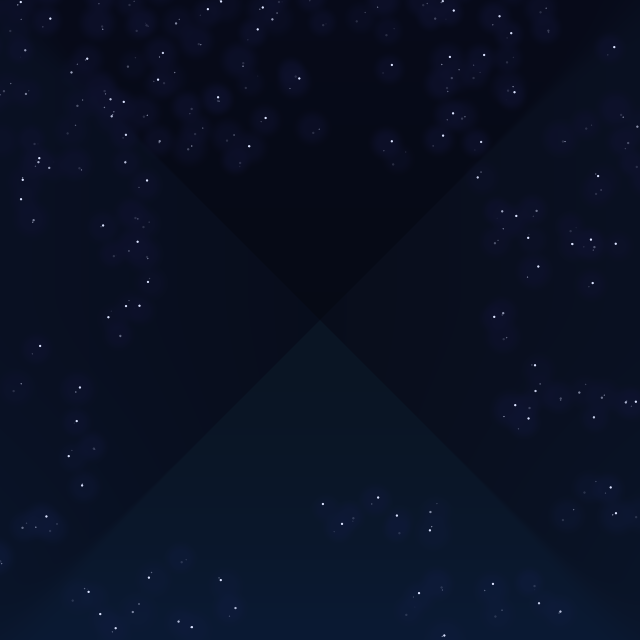
Give the GLSL for this background, as a WebGL 2 fragment shader.

```glsl
#version 300 es
precision highp float;
// A dark room seen head-on: four triangular faces meet at the canvas centre.
// Each face has its own gradient; hashed cells scatter stars with soft blue
// halos around the rim, and broad elliptical regions gather them in clusters.
uniform vec2 u_resolution;
out vec4 outColor;

vec3 hash3(vec2 cell) {
    vec3 q = fract(vec3(cell.xyx) * vec3(0.1031, 0.1030, 0.0973));
    q += dot(q, q.yxz + 33.33);
    return fract((q.xxy + q.yzz) * q.zyx);
}

// Soft elliptical region: 1 inside, 0 beyond its size.
float region(vec2 p, vec2 center, vec2 size) {
    return 1.0 - smoothstep(0.75, 1.1, length((p - center) / size));
}

// Chance that a cell holds a star: none in the middle, clustered at the rim.
float starChance(vec2 p) {
    float ceiling = smoothstep(0.22, 0.27, p.y + 0.25 * p.x * p.x)
                  * (1.0 - smoothstep(0.30, 0.36, p.x - 0.3 * (p.y - 0.4)));
    ceiling *= 1.0 - region(p, vec2(0.08, 0.34), vec2(0.09, 0.06));
    ceiling *= 1.0 - region(p, vec2(-0.18, 0.39), vec2(0.05, 0.04));
    float chance = 0.62 * ceiling;
    // Right wall
    chance = max(chance, 0.95 * region(p, vec2(0.44, 0.11), vec2(0.06, 0.08)));
    chance = max(chance, 0.60 * region(p, vec2(0.45, 0.30), vec2(0.07, 0.15)));
    chance = max(chance, 0.55 * region(p, vec2(0.31, 0.12), vec2(0.06, 0.07)));
    chance = max(chance, 0.55 * region(p, vec2(0.31, -0.03), vec2(0.06, 0.07)));
    chance = max(chance, 0.95 * region(p, vec2(0.34, -0.14), vec2(0.065, 0.06)));
    chance = max(chance, 0.95 * region(p, vec2(0.45, -0.14), vec2(0.055, 0.055)));
    chance = max(chance, 0.85 * region(p, vec2(0.44, -0.29), vec2(0.07, 0.06)));
    // Left wall
    chance = max(chance, 0.65 * region(p, vec2(-0.45, 0.29), vec2(0.09, 0.15)));
    chance = max(chance, 0.65 * region(p, vec2(-0.30, 0.11), vec2(0.05, 0.17)));
    chance = max(chance, 0.65 * region(p, vec2(-0.45, -0.06), vec2(0.04, 0.13)));
    chance = max(chance, 0.85 * region(p, vec2(-0.36, -0.17), vec2(0.035, 0.11)));
    chance = max(chance, 0.80 * region(p, vec2(-0.46, -0.35), vec2(0.06, 0.10)));
    // Floor
    chance = max(chance, 0.80 * region(p, vec2(0.09, -0.32), vec2(0.12, 0.07)));
    chance = max(chance, 0.65 * region(p, vec2(-0.26, -0.43), vec2(0.16, 0.065)));
    chance = max(chance, 0.65 * region(p, vec2(0.25, -0.45), vec2(0.16, 0.06)));
    return chance;
}

// Four gradients, joined along diagonals whose seams soften at the corners.
vec3 roomColor(vec2 p) {
    vec2 reach = clamp(abs(p) * 2.0, 0.0, 1.0);
    vec3 ceiling = mix(vec3(0.024, 0.039, 0.083), vec3(0.026, 0.039, 0.098), reach.y);
    vec3 ground = mix(vec3(0.039, 0.082, 0.140), vec3(0.041, 0.100, 0.202), reach.y * reach.y);
    vec3 leftWall = mix(vec3(0.029, 0.050, 0.108), vec3(0.035, 0.063, 0.134), reach.x);
    vec3 rightWall = mix(vec3(0.033, 0.052, 0.106), vec3(0.037, 0.063, 0.130), reach.x);
    vec3 lower = vec3(0.000, 0.016, 0.026) * (1.0 - smoothstep(-0.5, 0.05, p.y)) * reach.x;
    leftWall += lower;
    rightWall += lower;

    float soft = 0.0015 + 0.09 * pow(max(reach.x, reach.y), 5.0);
    float rising = smoothstep(-soft, soft, p.y - p.x);
    float falling = smoothstep(-soft, soft, p.y + p.x);
    vec3 upper = mix(rightWall, ceiling, rising);
    vec3 under = mix(ground, leftWall, rising);
    return mix(under, upper, falling);
}

void main() {
    vec2 p = (gl_FragCoord.xy - 0.5 * u_resolution) / min(u_resolution.x, u_resolution.y);
    vec3 color = roomColor(p);

    // Halos overlap into clouds; each may carry a bright star and faint dust.
    const float cells = 25.0;
    vec2 home = floor(p * cells);
    float clear = 1.0;
    float light = 0.0;
    for (int y = -1; y <= 1; y++) {
        for (int x = -1; x <= 1; x++) {
            vec2 cell = home + vec2(x, y);
            vec3 rnd = hash3(cell + 71.0);
            vec3 trait = hash3(cell + 143.0);
            vec2 center = (cell + rnd.xy) / cells;
            if (rnd.z > starChance(center)) continue;

            float radius = 0.027 + 0.009 * trait.x;
            float halo = 1.0 - smoothstep(0.35 * radius, radius, length(p - center));
            clear *= 1.0 - halo * (0.40 + 0.35 * trait.y);

            vec2 offset = (trait.yz - 0.5) * 0.018;
            float star = 1.0 - smoothstep(0.0008, 0.0027, length(p - center - offset));
            light += star * mix(0.15, 1.0, smoothstep(0.25, 0.65, trait.z));
            float dust = 1.0 - smoothstep(0.0004, 0.0019, length(p - center + offset.yx * 1.4));
            light += dust * 0.5 * trait.x;
        }
    }
    vec3 haloTint = mix(vec3(0.056, 0.105, 0.235), vec3(0.056, 0.068, 0.182),
                        smoothstep(-0.45, 0.0, p.y));
    color = mix(color, haloTint, 0.9 * (1.0 - clear));
    color = mix(color, vec3(0.86, 0.89, 1.0), min(light, 1.0));
    outColor = vec4(color, 1.0);
}
```
